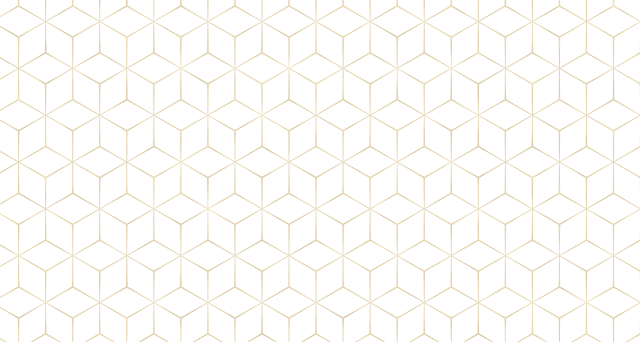
This pattern is drawn by a WebGL 2 fragment shader. Its source:

```glsl
#version 300 es
precision highp float;
// Draws a rhombille (tumbling cube) lattice of thin, tapering gold lines on white.

uniform vec2 u_resolution;
out vec4 fragColor;

// Lengths are fractions of the canvas width.
const float PERIOD = 0.0845;               // spacing of the six-line stars
const vec2 STAR_ANCHOR = vec2(0.3671, 0.2812);
const float HALF_WIDTH_STAR = 0.00055;     // where six lines meet
const float HALF_WIDTH_FORK = 0.00120;     // where three lines meet
const vec3 PAPER = vec3(1.0);
const vec3 GOLD = vec3(0.890, 0.830, 0.685);
const float TONE_VARIATION = 0.10;
const float TONE_SCALE = 38.0;

const float PI = 3.14159265;
const float SQRT3 = 1.7320508;

vec2 hashGradient(vec2 cell) {
    float angle = 2.0 * PI * fract(sin(dot(cell, vec2(127.1, 311.7))) * 43758.5);
    return vec2(cos(angle), sin(angle));
}

float gradientNoise(vec2 p) {
    vec2 i = floor(p);
    vec2 f = p - i;
    vec2 u = f * f * f * (f * (f * 6.0 - 15.0) + 10.0);
    float a = dot(hashGradient(i), f);
    float b = dot(hashGradient(i + vec2(1, 0)), f - vec2(1, 0));
    float c = dot(hashGradient(i + vec2(0, 1)), f - vec2(0, 1));
    float d = dot(hashGradient(i + vec2(1, 1)), f - vec2(1, 1));
    return mix(mix(a, b, u.x), mix(c, d, u.x), u.y);
}

// Offset from the nearest point of a triangular lattice of unit spacing.
vec2 hexCellOffset(vec2 p) {
    vec2 span = vec2(1.0, SQRT3);
    vec2 a = mod(p + 0.5 * span, span) - 0.5 * span;
    vec2 b = mod(p, span) - 0.5 * span;
    return dot(a, a) < dot(b, b) ? a : b;
}

// Signed distance to the six tapering spokes from a cell's centre to its corners.
float spokeDistance(vec2 offset) {
    float angle = mod(atan(offset.y, offset.x), PI / 3.0) - PI / 6.0;
    float radius = length(offset);
    float along = clamp(radius * cos(angle) * SQRT3, 0.0, 1.0);
    float across = radius * abs(sin(angle)) * PERIOD;
    return across - mix(HALF_WIDTH_STAR, HALF_WIDTH_FORK, along);
}

void main() {
    vec2 uv = gl_FragCoord.xy / u_resolution.x;
    float pixel = 1.0 / u_resolution.x;

    // Lines
    vec2 offset = hexCellOffset((uv - STAR_ANCHOR) / PERIOD);
    float coverage = clamp(0.5 - spokeDistance(offset) / pixel, 0.0, 1.0);

    // Slight unevenness of the gold
    float tone = 1.0 + TONE_VARIATION * gradientNoise(uv * TONE_SCALE);
    vec3 ink = clamp(GOLD * tone, 0.0, 1.0);

    fragColor = vec4(mix(PAPER, ink, coverage), 1.0);
}
```
